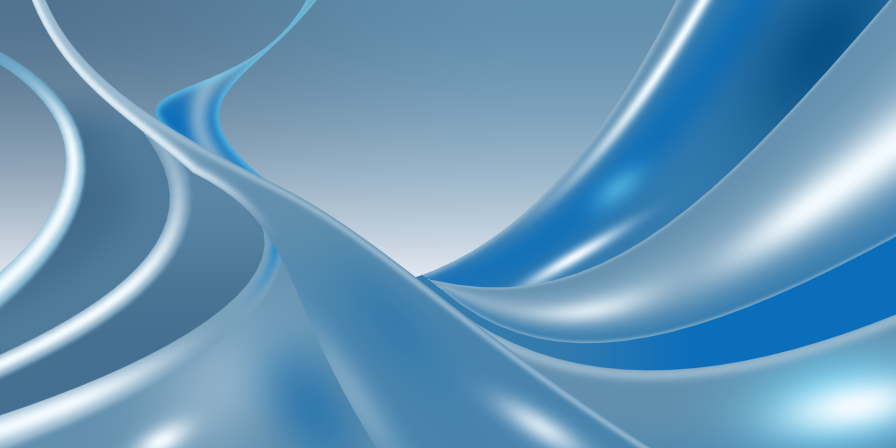
Write a WebGL 1 fragment shader that draws this background.

```glsl
precision highp float;
// Glossy blue ribbons sweeping over a pale studio gradient.
// Signed distances to cubic curves bound each fold; shading follows the
// distance from an edge, with soft elliptical streaks as reflections.
uniform vec2 u_resolution;

const vec3 WHITE = vec3(.95, .98, 1.);
const vec3 PALE = vec3(.62, .74, .82);
const vec3 STEEL = vec3(.38, .56, .68);
const vec3 SLATE = vec3(.25, .41, .54);
const vec3 AZURE = vec3(.2, .48, .68);
const vec3 VIVID = vec3(.04, .43, .73);
const vec3 DEEP = vec3(.03, .31, .52);
const vec3 CYAN = vec3(.44, .82, .95);

float glow(float d, float width) { return exp(-d * d / (width * width)); }
float cover(float d, float px) { return smoothstep(-px, px, d); }
void paint(inout vec3 col, vec3 tint, float amount) { col = mix(col, tint, amount); }

vec2 bezier(vec4 ab, vec4 cd, float t) {
  float s = 1. - t;
  return s * s * (s * ab.xy + 3. * t * ab.zw) + t * t * (3. * s * cd.xy + t * cd.zw);
}

// x: signed distance, positive to the right of travel; y: position along
vec2 curve(vec2 p, vec4 ab, vec4 cd) {
  const float STEPS = 20.;
  vec2 best = vec2(9., 0.), start = ab.xy;
  for (int i = 1; i <= 20; i++) {
    vec2 stop = bezier(ab, cd, float(i) / STEPS);
    vec2 s = stop - start, r = p - start;
    float h = clamp(dot(r, s) / dot(s, s), 0., 1.);
    float len = length(r - s * h);
    float side = s.x * r.y < s.y * r.x ? -1. : 1.;
    if (len < abs(best.x)) best = vec2(side * len, (float(i) - 1. + h) / STEPS);
    start = stop;
  }
  return best;
}

// Joins two consecutive curves, the second running from 1 to 2
vec2 joined(vec2 a, vec2 b) { return abs(a.x) < abs(b.x) ? a : b + vec2(0., 1.); }

// Soft elliptical reflection between two ends
float streak(vec2 p, vec4 ends, float width) {
  vec2 axis = (ends.zw - ends.xy) * .5, r = p - (ends.xy + ends.zw) * .5;
  float u = dot(r, axis) / dot(axis, axis);
  float v = (axis.x * r.y - axis.y * r.x) / (length(axis) * width);
  return exp(-u * u - v * v);
}

vec3 backdrop(vec2 p) {
  vec3 top = mix(vec3(.32, .45, .56), STEEL, smoothstep(0., 1.2, p.x));
  return mix(top, vec3(.89, .91, .94), pow(clamp(p.y / .62, 0., 1.), 1.7));
}

// Rounded lip along a curve, then the surface behind it
void fold(inout vec3 col, vec2 edge, float width, float shine, vec3 tint, vec3 surface, float px) {
  float v = edge.x / width;
  paint(col, mix(tint, WHITE, shine * glow(v - .35, .36)), cover(edge.x, px));
  paint(col, surface, smoothstep(.75, 1., v));
}

vec3 leftFolds(vec3 col, vec2 p, float px) {
  vec2 a = curve(p, vec4(-.04, .64, .22, .44), vec4(.2, .25, -.04, .12));
  vec2 b = curve(p, vec4(-.04, .81, .23, .69), vec4(.49, .53, .33, .31));
  vec2 c = curve(p, vec4(-.04, .94, .31, .83), vec4(.755, .625, .53, .43));
  vec3 back = mix(SLATE, STEEL, .5 * glow(b.x + .02, .1));
  back = mix(col, back, smoothstep(.16, .32, p.y));
  fold(col, a, mix(.07, .025, a.y), smoothstep(1., .5, a.y), mix(STEEL, CYAN, .3), back, px);
  vec3 middle = mix(SLATE, STEEL, .2 + .6 * smoothstep(.75, .4, p.y));
  fold(col, b, .055, 1. - .7 * smoothstep(.4, 1., b.y), STEEL, middle, px);
  vec3 front = mix(STEEL, PALE, .75 * streak(p, vec4(.35, 1., .66, .7), .13));
  paint(front, AZURE, streak(p, vec4(.62, .78, .78, 1.05), .09));
  paint(front, WHITE, streak(p, vec4(.3, 1.02, .42, .95), .03));
  fold(col, c, mix(.09, .035, c.y), smoothstep(.55, .15, c.y), mix(STEEL, PALE, .4), front, px);
  paint(col, mix(VIVID, CYAN, .3), smoothstep(.55, .85, c.y) * glow(c.x - .025, .012));
  return col;
}

// Small ribbon twisting up to the top edge
void twist(inout vec3 col, vec2 p, float px) {
  float l = curve(p, vec4(.69, -.01, .56, .25), vec4(.18, .16, .43, .34)).x;
  float r = curve(p, vec4(.715, -.01, .56, .195), vec4(.34, .22, .63, .43)).x;
  vec3 skin = mix(STEEL, VIVID, smoothstep(.12, .28, p.y));
  paint(skin, PALE, .75 * glow(r - .045, .025));
  paint(skin, CYAN, .6 * glow(min(-l, r), .012));
  paint(col, skin, cover(min(-l, r), px));
}

void rightSweep(inout vec3 col, vec2 p, float px) {
  vec2 g = curve(p, vec4(.925, .62, 1.225, .52), vec4(1.405, .21, 1.525, -.03));
  float h = curve(p, vec4(.965, .625, 1.354, .716), vec4(1.615, .43, 2.02, -.04)).x;
  float k = curve(p, vec4(.99, .65, 1.25, .87), vec4(1.59, .755, 2.06, .495)).x;
  float j = curve(p, vec4(1.015, .69, 1.3, .9), vec4(1.667, .846, 2.06, .677)).x;
  // Tall inner face
  vec3 skin = mix(STEEL, AZURE, smoothstep(0., .1, g.x));
  paint(skin, VIVID, .8 * glow(g.x - mix(.03, .16, g.y), .055));
  paint(skin, DEEP, streak(p, vec4(1.7, .3, 1.98, -.1), .13));
  paint(skin, CYAN, .55 * streak(p, vec4(1.33, .46, 1.43, .38), .03));
  paint(skin, WHITE, streak(p, vec4(1.17, .64, 1.39, .51), .015));
  paint(skin, WHITE, smoothstep(.2, .8, g.y) * glow(g.x - .055 * g.y, .014));
  paint(skin, PALE, .7 * glow(g.x, .01));
  // Broad bright band
  float v = h / max(h - k, .001);
  float gleam = smoothstep(1.5, 1.82, p.x) + .75 * glow(p.x - 1.32, .13);
  vec3 band = mix(STEEL, AZURE, smoothstep(.5, 1., v));
  paint(band, PALE, .6 * glow(v - .5, .3));
  paint(band, WHITE, min(gleam, 1.) * glow(v - .55, .15));
  paint(band, PALE, .6 * glow(min(h, -k), .006));
  paint(skin, band, cover(h, px));
  // Saturated hollow, then the low foreground band
  paint(skin, mix(AZURE, VIVID, smoothstep(1.2, 1.6, p.x)), cover(k, px));
  vec3 low = mix(STEEL, AZURE, .5 * smoothstep(.08, .25, j));
  paint(low, CYAN, streak(p, vec4(1.68, .93, 2.08, .87), .11));
  paint(low, WHITE, streak(p, vec4(1.76, .93, 2.06, .88), .055));
  paint(low, PALE, .8 * glow(j - .01, .015));
  paint(skin, low, cover(j, px));
  paint(col, skin, cover(g.x, px));
}

void mainRibbon(inout vec3 col, vec2 p, float crest, float px) {
  vec2 hem = joined(curve(p, vec4(.06, -.03, .13, .18), vec4(.29, .26, .43, .385)),
    curve(p, vec4(.43, .385, .68, .51), vec4(.61, .65, .86, 1.03)));
  vec3 skin = mix(STEEL, AZURE, .55 * smoothstep(.45, .75, p.y));
  paint(skin, PALE, .6 * smoothstep(.45, .2, p.y));
  paint(skin, AZURE, .8 * streak(p, vec4(.78, .6, .98, .85), .06));
  paint(skin, PALE, .6 * streak(p, vec4(.67, .7, .9, 1.05), .04));
  paint(skin, WHITE, .8 * streak(p, vec4(1.12, .9, 1.3, 1.01), .03));
  paint(skin, WHITE, .8 * glow(hem.x + .008, .012) * smoothstep(1.4, .9, hem.y));
  paint(skin, PALE, .8 * glow(crest - .008, .008));
  paint(col, skin, cover(min(crest, -hem.x), px));
}

void main() {
  vec2 p = gl_FragCoord.xy / u_resolution;
  p = vec2(2. * p.x, 1. - p.y); // y runs down from the top
  float px = .8 / u_resolution.y;
  float crest = joined(curve(p, vec4(.09, -.03, .16, .18), vec4(.39, .3, .625, .417)),
    curve(p, vec4(.625, .417, .86, .534), vec4(1.055, .75, 1.485, 1.02))).x;
  vec3 sky = backdrop(p), col = sky;
  twist(col, p, px);
  rightSweep(col, p, px);
  paint(col, leftFolds(sky, p, px), cover(crest, px));
  mainRibbon(col, p, crest, px);
  gl_FragColor = vec4(col, 1.);
}
```
